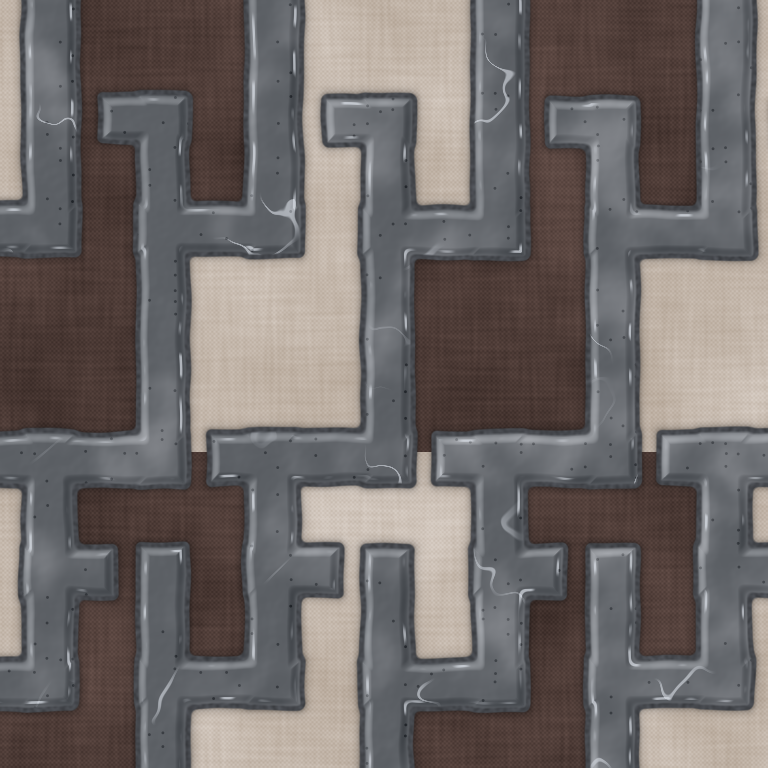
Write a Shadertoy shader that draws this pattern.

```glsl
const float COLUMN = 0.293;      // width of one repeat
const float DRIFT = 0.014;       // sag of the upper bars toward the right
const float WOBBLE = 0.0022;     // unevenness of the outlines
const float JITTER = 0.004;      // offset of each bar between repeats
const float CORNER = 0.008;      // rounding of the bars
const float FILLET = 0.009;      // softness of the joints
const float SEAM = 0.0065;       // dark outline width
const float BEVEL = 0.012;       // width of the raised rim
const float THREADS = 180.0;     // threads across the canvas
const vec2 LIGHT = vec2(-0.75, 0.66);

const vec3 SEAM_GREY = vec3(0.27, 0.28, 0.30);
const vec3 GEL_GREY = vec3(0.36, 0.375, 0.395);
const vec3 GEL_SHEEN = vec3(0.54, 0.55, 0.57);
const vec3 GLINT = vec3(0.86, 0.88, 0.91);
const vec3 SAND_DARK = vec3(0.69, 0.63, 0.57);
const vec3 SAND_LIGHT = vec3(0.84, 0.80, 0.765);
const vec3 BROWN_DARK = vec3(0.21, 0.155, 0.14);
const vec3 BROWN_LIGHT = vec3(0.43, 0.34, 0.315);

// Bars of one repeat: left, bottom, right, top
const int BARS = 9;
const vec4 BAR[BARS] = vec4[BARS](
    vec4(0.319, 0.668, 0.397, 1.100),   // upper right stem
    vec4(0.176, 0.667, 0.397, 0.739),   // upper crossbar
    vec4(0.176, 0.366, 0.247, 0.885),   // long stem
    vec4(0.125, 0.816, 0.247, 0.885),   // left hook
    vec4(-0.026, 0.366, 0.247, 0.440),  // shelf
    vec4(0.319, 0.078, 0.394, 0.440),   // lower right stem
    vec4(0.319, 0.220, 0.448, 0.293),   // right hook
    vec4(0.176, 0.076, 0.396, 0.146),   // lower crossbar
    vec4(0.176, -0.100, 0.247, 0.293)); // lower stem

vec2 hash2(vec2 p) {
    vec3 q = fract(p.xyx * vec3(0.1031, 0.1030, 0.0973));
    q += dot(q, q.yzx + 33.33);
    return fract((q.xx + q.yz) * q.zy);
}

float corner(vec2 cell, vec2 f, vec2 o) {
    return dot(hash2(cell + o) * 2.0 - 1.0, f - o);
}

float gradientNoise(vec2 p) {
    vec2 i = floor(p), f = p - i;
    vec2 u = f * f * f * (f * (f * 6.0 - 15.0) + 10.0);
    return mix(mix(corner(i, f, vec2(0)), corner(i, f, vec2(1, 0)), u.x),
               mix(corner(i, f, vec2(0, 1)), corner(i, f, vec2(1)), u.x), u.y);
}

float smoothMin(float a, float b) {
    float h = max(FILLET - abs(a - b), 0.0) / FILLET;
    return min(a, b) - 0.25 * h * h * FILLET;
}

float roundedBox(vec2 p, vec2 halfSize) {
    vec2 q = abs(p) - halfSize + CORNER;
    return length(max(q, 0.0)) + min(max(q.x, q.y), 0.0) - CORNER;
}

// Signed distance to the network of bars
float fretDistance(vec2 p) {
    p += WOBBLE * vec2(gradientNoise(p * 17.0), gradientNoise(p * 17.0 + 40.0)) * 2.0;
    p.y += DRIFT * p.x * smoothstep(0.45, 0.9, p.y);
    float column = floor(p.x / COLUMN), d = 1.0;
    for (int k = -1; k <= 1; k++) {
        float id = column + float(k);
        for (int i = 0; i < BARS; i++) {
            vec2 center = 0.5 * (BAR[i].xy + BAR[i].zw) + vec2(id * COLUMN, 0.0);
            center += (hash2(vec2(id + 20.0, float(i) * 7.0)) - 0.5) * JITTER;
            d = smoothMin(d, roundedBox(p - center, 0.5 * (BAR[i].zw - BAR[i].xy)));
        }
    }
    return d;
}

float gelHeight(vec2 p, float d) {
    float rim = smoothstep(0.0, 1.0, (-d - SEAM) / BEVEL);
    return BEVEL * 0.65 * rim + 0.0016 * gradientNoise(p * 24.0) + 0.0003 * gradientNoise(p * 90.0);
}

// Woven cloth, alternating sand and brown between the fret lines
vec3 cloth(vec2 p) {
    float border = (p.y > 0.703 || (p.y > 0.112 && p.y < 0.411)) ? 0.358 : 0.211;
    border = (p.y > 0.703) ? 0.358 : (p.y > 0.411) ? 0.211 : border;
    float brown = mod(floor((p.x - border) / COLUMN), 2.0);
    vec2 t = p * THREADS;
    float slub = gradientNoise(t * vec2(0.08, 1.0)) + gradientNoise(t * vec2(1.0, 0.08) + 70.0);
    float weave = 0.5 * sin(t.x * 6.2832) * sin(t.y * 6.2832) + 0.7 * slub;
    float stain = gradientNoise(p * 5.0 + 3.0) + 0.5 * gradientNoise(p * 13.0);
    float tone = clamp(0.53 + 0.33 * weave + 0.55 * stain, 0.0, 1.0);
    return mix(mix(SAND_DARK, SAND_LIGHT, tone), mix(BROWN_DARK, BROWN_LIGHT, tone * 0.85), brown);
}

vec3 gel(vec2 p, float d) {
    float e = 0.0014, h = gelHeight(p, d);
    vec2 slope = vec2(gelHeight(p + vec2(e, 0), fretDistance(p + vec2(e, 0))) - h,
                      gelHeight(p + vec2(0, e), fretDistance(p + vec2(0, e))) - h) / e;
    float lit = -dot(slope, LIGHT);
    float patches = gradientNoise(p * 8.0 + 11.0) + 0.4 * gradientNoise(p * 25.0);
    float sheen = smoothstep(-0.15, 0.6, patches + 0.3 * (p.x - 0.4));
    vec3 color = mix(GEL_GREY, GEL_SHEEN, 0.75 * sheen);
    color += 0.22 * max(lit, 0.0) + 0.13 * min(lit, 0.0);

    // Chipped rim, wandering cracks and pinholes
    float chips = smoothstep(0.05, 0.35, gradientNoise(p * 32.0 + 5.0));
    float ridge = 1.0 - smoothstep(0.0008, 0.0024, abs(-d - SEAM - 0.006));
    float vein = abs(gradientNoise(p * 9.0 + 0.25 * gradientNoise(p * 30.0)));
    float crack = (1.0 - smoothstep(0.006, 0.018, vein)) * smoothstep(0.12, 0.3, gradientNoise(p * 7.0 + 31.0));
    color = mix(color, GLINT, clamp(0.7 * ridge * chips + 0.6 * crack, 0.0, 0.85));
    vec2 cell = floor(p * 60.0), seed = hash2(cell + 9.0);
    float pit = length(fract(p * 60.0) - 0.25 - 0.5 * seed);
    return color - 0.14 * step(0.82, seed.x) * (1.0 - smoothstep(0.06, 0.16, pit));
}

void mainImage(out vec4 fragColor, in vec2 fragCoord) {
    vec2 p = fragCoord / iResolution.y;
    float pixel = 1.0 / iResolution.y;
    float d = fretDistance(p);
    vec3 color = cloth(p) * (1.0 - 0.3 * exp(-max(d, 0.0) * 260.0));
    vec3 seam = SEAM_GREY * (1.0 + 0.35 * gradientNoise(p * 150.0));
    color = mix(color, seam, 1.0 - smoothstep(-pixel, pixel, d));
    color = mix(color, gel(p, d), 1.0 - smoothstep(-1.5 * pixel, 1.5 * pixel, d + SEAM));
    fragColor = vec4(clamp(color, 0.0, 1.0), 1.0);
}
```
